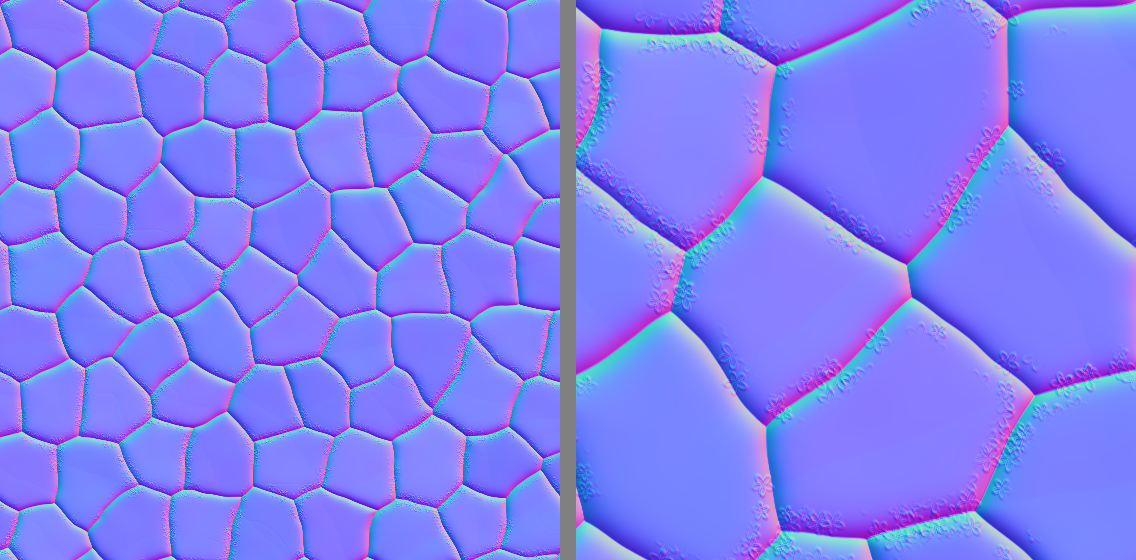
Left: the whole. Right: its middle third, enlarged.
Write a Shadertoy shader that draws this texture map.

```glsl
const vec2  GRID         = vec2(8.0, 9.0); // stones across and up
const float JITTER       = 0.54;   // irregularity of stone centres
const float CORNER       = 0.0030; // rounding of stone corners
const float BEVEL_SLOPE  = 1.6;
const float BEVEL_MIN    = 0.0030; // narrowest and widest bevel
const float BEVEL_MAX    = 0.0066;
const float SHOULDER_SLOPE = 0.17; // soft rounding beyond the bevel
const float SHOULDER     = 0.011;
const float WARP         = 0.019;  // bending of the joints
const float TILT         = 0.15;   // lean of each stone face
const float FOLD         = 0.035;  // faint facet inside a face
const float FLORET_CELL  = 0.012;
const float FLORET_LINE  = 0.0009;
const float FLORET_RISE  = 0.00085;
const float FLORET_REACH = 0.017;  // distance from the joint
const float SCRATCH_RISE = 0.00015;
const float STEP         = 0.0009; // sampling step of the slope
const float TAU          = 6.2831853;

vec2 hash2(vec2 p) {
    vec3 q = fract(p.xyx * vec3(0.1031, 0.1030, 0.0973));
    q += dot(q, q.yzx + 33.33);
    return fract((q.xx + q.yz) * q.zy);
}

float noise(vec2 p) {
    vec2 i = floor(p), f = fract(p);
    f = f * f * (3.0 - 2.0 * f);
    float low  = mix(hash2(i).x, hash2(i + vec2(1, 0)).x, f.x);
    float high = mix(hash2(i + vec2(0, 1)).x, hash2(i + vec2(1, 1)).x, f.x);
    return mix(low, high, f.y);
}

vec2 warp(vec2 p) {
    vec2 broad = vec2(noise(p * 15.0), noise(p * 15.0 + 40.0)) - 0.5;
    vec2 fine  = vec2(noise(p * 55.0 + 9.0), noise(p * 55.0 + 70.0)) - 0.5;
    return p + WARP * broad + 0.11 * WARP * fine;
}

// Centre of the stone in a grid cell; alternate rows are staggered
vec2 stoneCentre(vec2 cell) {
    float stagger = 0.5 * mod(cell.y, 2.0) - 0.25;
    vec2 offset = 0.5 + JITTER * (hash2(cell + 17.0) - 0.5);
    return (cell + offset + vec2(stagger, 0.0)) / GRID;
}

vec2 nearestStone(vec2 p) {
    vec2 home = floor(p * GRID), best = home;
    float bestDist = 1e3;
    for (int y = -1; y <= 1; y++)
    for (int x = -1; x <= 1; x++) {
        vec2 cell = home + vec2(x, y);
        float d = distance(p, stoneCentre(cell));
        if (d < bestDist) { bestDist = d; best = cell; }
    }
    return best;
}

// Distance to the joint, blended so that corners are round
float jointDistance(vec2 p) {
    vec2 stone = nearestStone(p), a = stoneCentre(stone);
    float sum = 0.0;
    for (int y = -2; y <= 2; y++)
    for (int x = -2; x <= 2; x++) {
        if (x == 0 && y == 0) continue;
        vec2 b = stoneCentre(stone + vec2(x, y));
        float d = dot(0.5 * (a + b) - p, normalize(b - a));
        sum += exp(-d / CORNER);
    }
    return -CORNER * log(max(sum, 1e-20));
}

// Raised outlines of small petalled shapes, in patches
float florets(vec2 p) {
    vec2 home = floor(p / FLORET_CELL);
    float rise = 0.0;
    for (int y = -1; y <= 1; y++)
    for (int x = -1; x <= 1; x++) {
        vec2 cell = home + vec2(x, y);
        vec2 r = hash2(cell + 131.0), s = hash2(cell + 277.0);
        vec2 centre = (cell + r) * FLORET_CELL;
        if (s.x > 2.2 * noise(centre * 20.0 + 5.0) - 0.65) continue;
        vec2 q = p - centre;
        float angle = atan(q.y, q.x + 1e-7) + TAU * s.y;
        float petals = 0.25 + 0.75 * abs(cos(2.5 * angle));
        float radius = FLORET_CELL * mix(0.35, 0.7, r.y) * petals;
        float line = (length(q) - radius) / FLORET_LINE;
        rise += exp(-line * line);
    }
    return rise;
}

float height(vec2 p) {
    float d = jointDistance(warp(p));
    float width = mix(BEVEL_MIN, BEVEL_MAX, noise(p * 9.0 + 3.0));
    float h = -BEVEL_SLOPE * width * exp(-max(d, -0.002) / width);
    h -= SHOULDER_SLOPE * SHOULDER * exp(-max(d, -0.002) / SHOULDER);
    float nearJoint = smoothstep(FLORET_REACH, 0.004, d);
    if (nearJoint > 0.0) h += FLORET_RISE * nearJoint * florets(p);
    float vein = abs(noise(p * 11.0 + 60.0) - 0.5) / 0.012;
    float patches = smoothstep(0.5, 0.8, noise(p * 7.0 + 90.0));
    return h - SCRATCH_RISE * patches * exp(-vein) + 0.0012 * noise(p * 22.0);
}

// Gentle lean and fold of one stone face
vec2 faceSlope(vec2 p) {
    vec2 stone = nearestStone(p);
    float angle = TAU * hash2(stone + 51.0).x;
    vec2 dir = vec2(cos(angle), sin(angle));
    float side = dot(p - stoneCentre(stone), dir) - 0.01;
    return TILT * (hash2(stone + 83.0) - 0.5) + FOLD * dir * (smoothstep(-0.001, 0.001, side) - 0.4);
}

void mainImage(out vec4 fragColor, in vec2 fragCoord) {
    vec2 p = fragCoord / iResolution.y + 3.0;
    vec2 e = vec2(STEP, 0.0);
    vec2 slope = vec2(height(p + e) - height(p - e),
                      height(p + e.yx) - height(p - e.yx)) / (2.0 * STEP);
    vec3 normal = normalize(vec3(-slope - faceSlope(warp(p)), 1.0));
    fragColor = vec4(0.5 + 0.5 * normal, 1.0);
}
```
